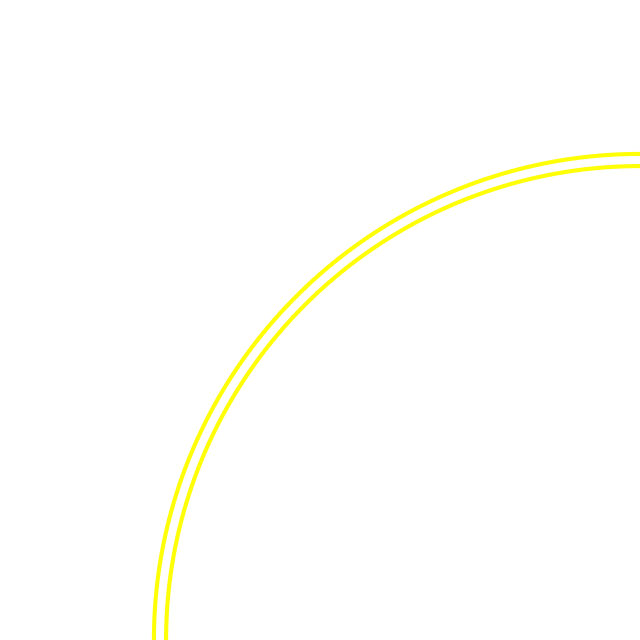
Write a Shadertoy shader that draws this background.

```glsl
// Twin concentric yellow arcs sweeping around the lower right corner on white.

#define ARC_CENTER vec2(1.0, 0.0)
#define ARC_RADIUS 0.75
#define LINE_OFFSET 0.0095
#define LINE_WIDTH 0.0064
#define PAPER_COLOR vec3(1.0)
#define LINE_COLOR vec3(1.0, 1.0, 0.02)

// Signed distance to the pair of rings, mirrored about the middle radius
float twinRingDistance(vec2 point) {
    float fromMiddle = abs(length(point - ARC_CENTER) - ARC_RADIUS);
    return abs(fromMiddle - LINE_OFFSET) - 0.5 * LINE_WIDTH;
}

void mainImage(out vec4 fragColor, in vec2 fragCoord) {
    vec2 uv = fragCoord / iResolution.xy;
    float pixel = 1.0 / min(iResolution.x, iResolution.y);

    // Edge coverage over one pixel
    float coverage = clamp(0.5 - twinRingDistance(uv) / pixel, 0.0, 1.0);

    fragColor = vec4(mix(PAPER_COLOR, LINE_COLOR, coverage), 1.0);
}
```
